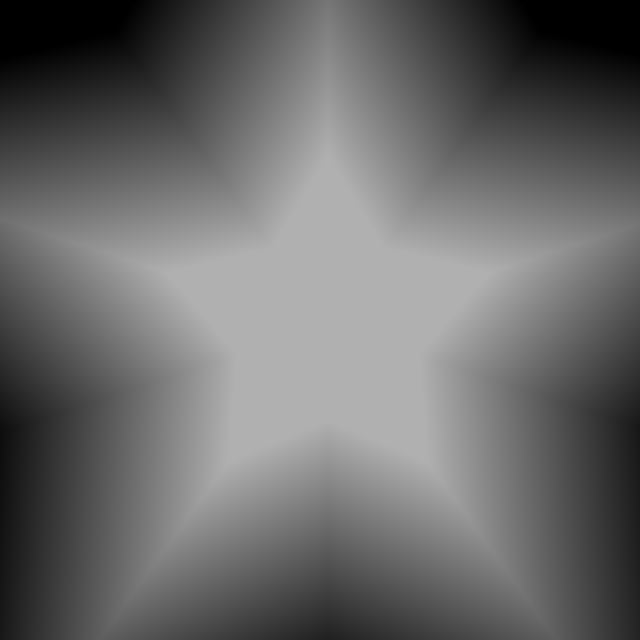
Write a WebGL 2 fragment shader that draws this background.

```glsl
#version 300 es
precision highp float;
// A flat grey five-pointed star whose light fades linearly into black.
// The plane is folded into one half point of the star, so that a single
// straight edge gives the distance for all ten sides.

uniform vec2 u_resolution;
out vec4 fragColor;

const float SECTOR = 6.2831853 / 5.0;

// Distance to the edge lines of a star with one point up. Negative inside;
// outside, the level lines stay parallel to the edges and keep sharp creases.
float starDistance(vec2 p, float tipRadius, float innerRadius) {
    float angle = abs(mod(atan(p.x, p.y) + 0.5 * SECTOR, SECTOR) - 0.5 * SECTOR);
    vec2 folded = length(p) * vec2(sin(angle), cos(angle));

    vec2 tip = vec2(0.0, tipRadius);
    vec2 inner = innerRadius * vec2(sin(0.5 * SECTOR), cos(0.5 * SECTOR));
    vec2 edge = inner - tip;
    vec2 normal = normalize(vec2(-edge.y, edge.x));
    return dot(folded - tip, normal);
}

void main() {
    // Canvas units, measured from the centre of the star
    vec2 uv = (gl_FragCoord.xy - 0.5 * u_resolution) / min(u_resolution.x, u_resolution.y);
    vec2 p = uv - vec2(0.0125, -0.008);

    // Flat star, then a linear falloff
    float outside = max(starDistance(p, 0.264, 0.149), 0.0);
    float grey = max(0.69 - 1.79 * outside, 0.0);
    fragColor = vec4(vec3(grey), 1.0);
}
```
